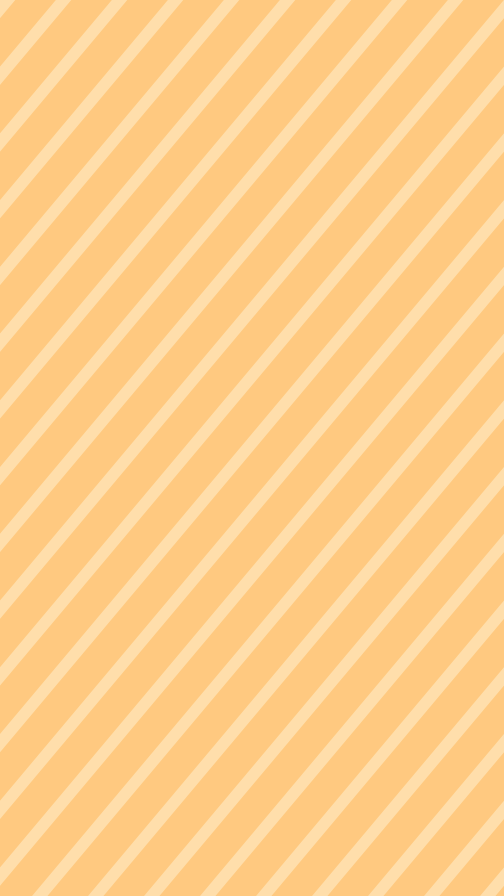
This pattern is drawn by a Shadertoy shader. Its source:

```glsl
// Pale diagonal stripes on a flat apricot ground, nine to the canvas width.
// Position is projected onto the stripe normal, folded into one repeat,
// and the distance to the stripe's centre line gives a smooth edge.

// Signed distance to the nearest stripe; negative inside it
float stripeDistance(float across, float period, float width) {
    float fromCentre = abs(fract(across / period + 0.5) - 0.5) * period;
    return fromCentre - 0.5 * width;
}

void mainImage(out vec4 fragColor, in vec2 fragCoord) {
    // Canvas widths, measured right and down from the top left corner
    vec2 p = vec2(fragCoord.x, iResolution.y - fragCoord.y) / iResolution.x;
    float pixel = 1.0 / iResolution.x;

    // Stripes climb to the right at 50 degrees
    float slope = radians(50.0);
    vec2 normal = vec2(sin(slope), cos(slope));
    float period = normal.x / 9.0;

    float across = dot(p, normal) - 0.135 * period;
    float d = stripeDistance(across, period, 0.275 * period);
    float stripe = 1.0 - smoothstep(-0.6 * pixel, 0.6 * pixel, d);

    vec3 apricot = vec3(1.0, 0.79, 0.50);
    vec3 cream = vec3(1.0, 0.87, 0.67);
    fragColor = vec4(mix(apricot, cream, stripe), 1.0);
}
```
